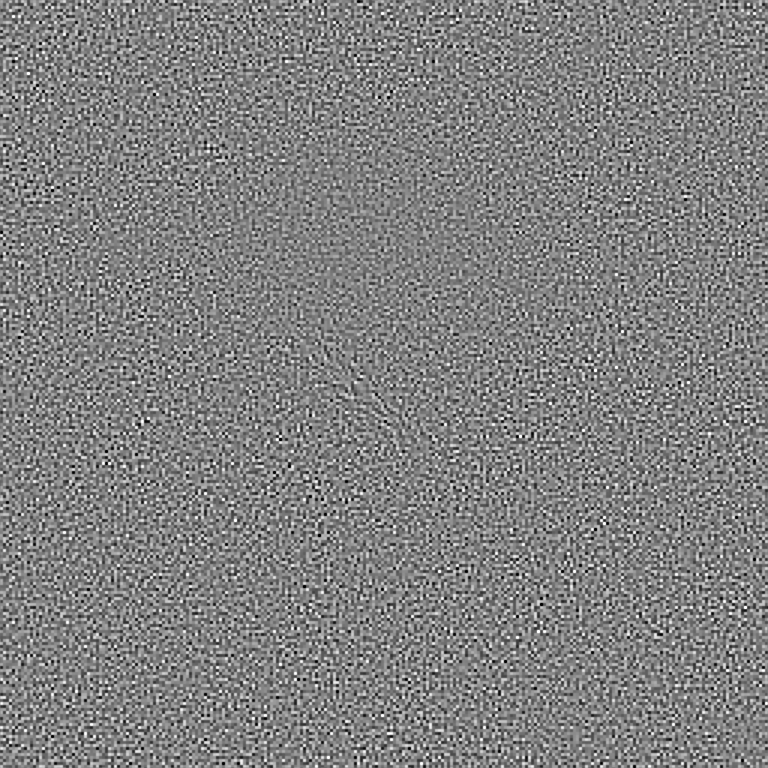
Reproduce this texture procedurally as a Shadertoy shader.

```glsl
// Maze-like grey grain with softly varying contrast and a faint diagonal streak.

#define CELLS 256.0         // grain cells across the canvas
#define EDGE_START 0.15     // where neighbouring cells begin to blend, 0 to 0.5
#define MID_GREY 0.505
#define CONTRAST 0.50
#define CALM_DEPTH 0.34     // loss of contrast in the calm patch
#define CALM_CENTER vec2(0.47, 0.69)
#define CALM_SIZE vec2(0.23, 0.13)
#define DRIFT 0.08          // slow contrast variation
#define STREAK_CENTER vec2(0.47, 0.49)
#define STREAK_SIZE vec2(0.10, 0.02)
#define STREAK_STRENGTH 0.3

const vec2 STREAK_DIR = vec2(0.7071, -0.7071);

// Bell-shaped random value for one cell, centred on zero
float cellValue(vec2 cell) {
    vec3 p = fract(cell.xyx * vec3(0.1031, 0.1030, 0.0973));
    p += dot(p, p.yxz + 33.33);
    vec3 rnd = fract((p.xxy + p.yzz) * p.zyx);
    return rnd.x + rnd.y + rnd.z - 1.5;
}

// Soft elliptical mask: 1 at the centre, fading to 0
float softPatch(vec2 offset, vec2 size) {
    vec2 d = offset / size;
    return exp(-dot(d, d));
}

// Components of a vector along and across the streak
vec2 toStreak(vec2 v) {
    return vec2(dot(v, STREAK_DIR), dot(v, vec2(-STREAK_DIR.y, STREAK_DIR.x)));
}

// Cell value minus its blurred surroundings; the streak links falling diagonals
float grainCell(vec2 cell, float streak) {
    float sum = cellValue(cell);
    for (int y = -1; y <= 1; y++) {
        for (int x = -1; x <= 1; x++) {
            float blur = float((2 - abs(x)) * (2 - abs(y))) / 16.0;
            float link = streak * float(x * y);
            sum -= (blur + link) * cellValue(cell + vec2(x, y));
        }
    }
    return sum;
}

// Cellular noise blended smoothly between cell centres
float grainNoise(vec2 uv, float streak) {
    vec2 p = uv * CELLS - 0.5;
    vec2 cell = floor(p) + 17.0;
    vec2 t = smoothstep(EDGE_START, 1.0 - EDGE_START, fract(p));
    float bottom = mix(grainCell(cell, streak), grainCell(cell + vec2(1, 0), streak), t.x);
    float top = mix(grainCell(cell + vec2(0, 1), streak), grainCell(cell + vec2(1, 1), streak), t.x);
    return mix(bottom, top, t.y);
}

// Slow changes of contrast over the canvas
float contrastField(vec2 uv) {
    float waves = sin(uv.x * 13.0 + 2.0 * sin(uv.y * 9.0))
                * sin(uv.y * 15.0 + 1.7 * sin(uv.x * 11.0 + 1.0));
    float calm = softPatch(uv - CALM_CENTER, CALM_SIZE);
    return CONTRAST * (1.0 + DRIFT * waves - CALM_DEPTH * calm);
}

void mainImage(out vec4 fragColor, in vec2 fragCoord) {
    vec2 uv = fragCoord / iResolution.xy;
    float streak = STREAK_STRENGTH * softPatch(toStreak(uv - STREAK_CENTER), STREAK_SIZE);
    float grey = MID_GREY + contrastField(uv) * grainNoise(uv, streak);
    fragColor = vec4(vec3(clamp(grey, 0.0, 1.0)), 1.0);
}
```
